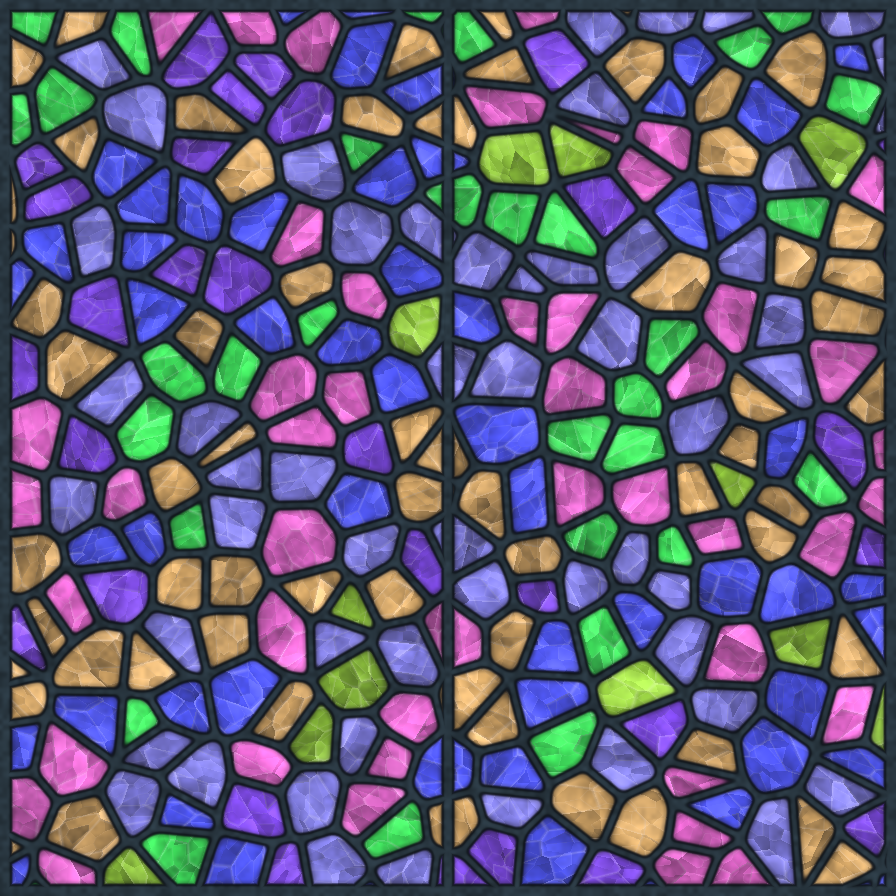
Give the GLSL for this pattern, as a WebGL 2 fragment shader.

```glsl
#version 300 es
precision highp float;

uniform vec2 u_resolution;
out vec4 outColor;

// Layout, in canvas units
const float PANES_ACROSS = 16.5;
const float LEAD_HALF_WIDTH = 0.0043;
const float FRAME_WIDTH = 0.0125;
const float MULLION_HALF_WIDTH = 0.0062;
const float OUTLINE_WIDTH = 0.0016;
const float RIM_WIDTH = 0.007;

// Glass surface
const float CORNER_ROUNDING = 0.11;
const float FACET_SCALE = 31.0;
const float CHIP_SCALE = 60.0;
const float GRAIN_SCALE = 170.0;
const vec2 FACET_STRETCH = vec2(0.75, 1.3);

// Colours
const vec3 LEAD = vec3(0.150, 0.200, 0.235);
const vec3 OUTLINE = vec3(0.045, 0.060, 0.085);
const int TINTS = 7;
const vec3 GLASS[TINTS] = vec3[](
    vec3(0.72, 0.55, 0.31),   // amber
    vec3(0.22, 0.25, 0.84),   // blue
    vec3(0.41, 0.40, 0.78),   // periwinkle
    vec3(0.41, 0.21, 0.81),   // violet
    vec3(0.79, 0.32, 0.70),   // pink
    vec3(0.17, 0.79, 0.28),   // green
    vec3(0.46, 0.66, 0.15));  // lime
const float SHARES[TINTS] = float[](0.23, 0.17, 0.16, 0.12, 0.15, 0.095, 0.075);

float hash(vec2 p) {
    return fract(sin(dot(p, vec2(127.1, 311.7))) * 43758.5453);
}

vec2 hash2(vec2 p) {
    return vec2(hash(p), hash(p + 57.3));
}

float noise(vec2 p) {
    vec2 i = floor(p), f = fract(p);
    f = f * f * (3.0 - 2.0 * f);
    return mix(mix(hash(i), hash(i + vec2(1, 0)), f.x),
               mix(hash(i + vec2(0, 1)), hash(i + vec2(1, 1)), f.x), f.y);
}

float smoothMin(float a, float b, float k) {
    float h = max(k - abs(a - b), 0.0) / k;
    return min(a, b) - 0.25 * h * h * k;
}

struct Cell { vec2 id; vec2 toSeed; float edge; };

// Nearest seed, then the rounded distance to the borders of its cell
Cell voronoi(vec2 p, float rounding) {
    vec2 base = floor(p);
    Cell cell = Cell(base, vec2(8.0), 8.0);
    for (int y = -2; y <= 2; y++)
    for (int x = -2; x <= 2; x++) {
        vec2 id = base + vec2(x, y);
        vec2 toSeed = id + hash2(id) - p;
        if (dot(toSeed, toSeed) < dot(cell.toSeed, cell.toSeed)) {
            cell.id = id;
            cell.toSeed = toSeed;
        }
    }
    for (int y = -2; y <= 2; y++)
    for (int x = -2; x <= 2; x++) {
        if (x == 0 && y == 0) continue;
        vec2 id = cell.id + vec2(x, y);
        vec2 toSeed = id + hash2(id) - p;
        float border = dot(0.5 * (cell.toSeed + toSeed), normalize(toSeed - cell.toSeed));
        cell.edge = smoothMin(cell.edge, border, rounding);
    }
    return cell;
}

// x: shade of a tilted flat facet, y: bright crease on some of its edges
vec2 facet(vec2 p) {
    Cell cell = voronoi(p, 0.02);
    vec2 tilt = hash2(cell.id + 19.7) - 0.5;
    float shade = hash(cell.id + 5.1) - 0.5 + 1.1 * dot(cell.toSeed, tilt);
    float crease = (1.0 - smoothstep(0.0, 0.09, cell.edge)) * step(0.45, hash(cell.id + 31.0));
    return vec2(shade, crease);
}

vec3 paneTint(float pick) {
    for (int i = 0; i < TINTS; i++) {
        pick -= SHARES[i];
        if (pick < 0.0) return GLASS[i];
    }
    return GLASS[0];
}

vec3 glassColor(vec2 p, vec2 id, float depth, float grain) {
    // Each pane turns and shifts its own facets
    float angle = 6.2832 * hash(id + 3.3);
    mat2 turn = mat2(cos(angle), sin(angle), -sin(angle), cos(angle));
    vec2 q = turn * p * FACET_STRETCH + hash2(id + 8.8);
    vec2 large = facet(q * FACET_SCALE);
    vec2 small = facet(q.yx * CHIP_SCALE);
    float haze = noise(q * 22.0) - 0.5;

    float shade = 1.0 + 0.42 * large.x + 0.24 * small.x + 0.22 * haze + 0.26 * grain;
    shade *= mix(0.68, 1.04, smoothstep(0.0, RIM_WIDTH, depth));
    float shine = 0.08 + 0.17 * max(large.x + small.x * 0.5, 0.0)
                + 0.16 * large.y + 0.07 * small.y;
    vec3 tint = paneTint(hash(id + 71.9)) * (0.94 + 0.12 * hash(id + 44.0));
    return mix(tint * shade, vec3(0.93, 0.91, 0.95), shine);
}

void main() {
    vec2 p = gl_FragCoord.xy / u_resolution;
    float pixel = 1.0 / min(u_resolution.x, u_resolution.y);
    Cell pane = voronoi(p * PANES_ACROSS, CORNER_ROUNDING);

    // Depth into the glass: negative on lead, frame and mullion
    vec2 toSide = min(p, 1.0 - p);
    float depth = pane.edge / PANES_ACROSS - LEAD_HALF_WIDTH;
    depth = min(depth, min(toSide.x, toSide.y) - FRAME_WIDTH);
    depth = min(depth, abs(p.x - 0.5) - MULLION_HALF_WIDTH);

    float grain = 0.6 * noise(p * GRAIN_SCALE) + 0.4 * noise(p.yx * GRAIN_SCALE * 0.45) - 0.5;
    float bevel = smoothstep(0.0, LEAD_HALF_WIDTH, -depth);
    vec3 lead = LEAD * (0.82 + 0.25 * bevel + 0.5 * grain);
    vec3 glass = glassColor(p, pane.id, depth, grain);

    vec3 color = mix(lead, glass, smoothstep(-pixel, pixel, depth));
    float outline = 1.0 - smoothstep(0.0, OUTLINE_WIDTH + pixel, abs(depth));
    outColor = vec4(mix(color, OUTLINE, 0.75 * outline), 1.0);
}
```
